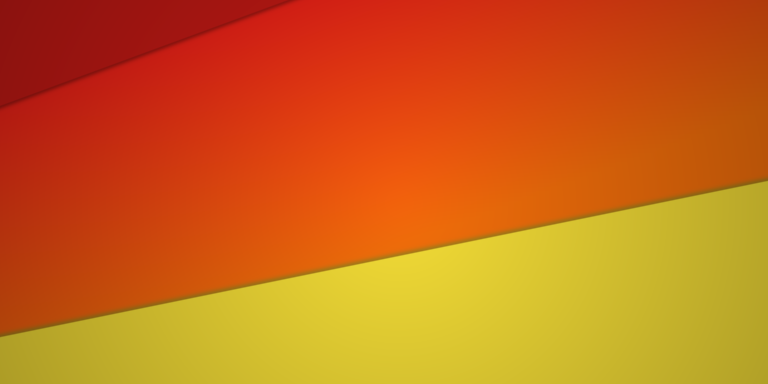
Give the GLSL for this background, as a Shadertoy shader.

```glsl
// Slanted paper layers in dark red, red-orange and yellow under a soft central light.

// Signed distance above the line y = height + slope * x.
float aboveLine(vec2 p, float height, float slope) {
    return (p.y - height - slope * p.x) / sqrt(1.0 + slope * slope);
}

// Coverage of the side where the distance is positive.
float cover(float dist, float soft) {
    return smoothstep(-soft, soft, dist);
}

void mainImage(out vec4 fragColor, in vec2 fragCoord) {
    // Canvas units: height is 1, and x is scaled to span 0 to 2.
    vec2 p = fragCoord / iResolution.xy * vec2(2.0, 1.0);
    float soft = max(0.0025, 0.8 / iResolution.y);

    float redDist = aboveLine(p, 0.724, 0.3675);
    float yellowDist = -aboveLine(p, 0.122, 0.2035);

    // Middle layer: red turns to orange away from the upper edge.
    float blend = clamp(-redDist / 0.7, 0.0, 1.0);
    vec3 color = mix(vec3(0.95, 0.13, 0.095), vec3(0.95, 0.43, 0.04), blend);

    // Upper layer with its narrow shadow.
    color *= 1.0 - 0.32 * exp(-pow(max(-redDist, 0.0) / 0.009, 2.0));
    color = mix(color, vec3(0.77, 0.10, 0.08), cover(redDist, soft));

    // Lower layer with an olive shadow along its edge.
    float shade = exp(-pow(max(-yellowDist, 0.0) / 0.010, 2.0));
    color = mix(color, vec3(0.60, 0.50, 0.10), 0.8 * shade);
    color = mix(color, vec3(0.95, 0.86, 0.21), cover(yellowDist, soft));

    // Central light, rounded at its peak and fading to the corners.
    vec2 fromLight = p - vec2(1.04, 0.47);
    float light = 1.01 - 0.26 * sqrt(dot(fromLight, fromLight) + 0.003);

    fragColor = vec4(color * light, 1.0);
}
```
